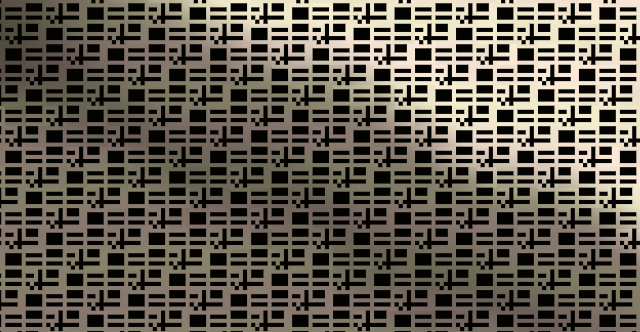
This pattern is drawn by a Shadertoy shader. Its source:

```glsl
// Black blocks, bars and crosses on a warm metallic ground.
// A 25 x 5 unit motif of boxes repeats, sliding two cells left on each row down;
// diagonal light, faint tint bands and a tone per cell shade the ground.

#define UNITS_ACROSS 156.2
#define CELL 5.0
#define PERIOD 25.0
#define ROW_SHIFT 10.0
#define ORIGIN vec2(3.7, -0.8)
#define INK vec3(0.008, 0.008, 0.004)
#define SHEEN_COLOR vec3(0.95, 0.90, 0.81)
#define GROUND_COLOR vec3(0.53, 0.488, 0.425)
#define CELL_VARIATION 0.05
#define TINT_STRENGTH 0.022

// Signed distance to a box given by its upper left corner and size.
float box(vec2 p, vec2 corner, vec2 size) {
    vec2 d = abs(p - corner - 0.5 * size) - 0.5 * size;
    return max(d.x, d.y);
}

// One row of the motif: x in 0..25, y downward in 0..5.
float motif(vec2 p) {
    // Solid block
    float d = box(p, vec2(0, 1), vec2(4, 3));
    // Two bars
    d = min(d, box(p, vec2(5, 1), vec2(4, 1)));
    d = min(d, box(p, vec2(5, 3), vec2(4, 1)));
    // Wide box above a bar
    d = min(d, box(p, vec2(10, 0), vec2(4, 2)));
    d = min(d, box(p, vec2(10, 3), vec2(4, 1)));
    // Cross with a stepped tail
    d = min(d, box(p, vec2(15, 1), vec2(2, 1)));
    d = min(d, box(p, vec2(15, 3), vec2(1, 1)));
    d = min(d, box(p, vec2(16, 4), vec2(1, 1)));
    d = min(d, box(p, vec2(18, 0), vec2(1, 5)));
    d = min(d, box(p, vec2(17, 3), vec2(6, 1)));
    // Small box over the arm of the cross
    return min(d, box(p, vec2(20, 0), vec2(3, 2)));
}

// Joins neighbouring rows so that edges stay smooth across the seams.
float pattern(vec2 p) {
    float row = floor(p.y / CELL);
    float d = 1e3;
    for (int k = -1; k <= 1; k++) {
        float r = row + float(k);
        float x = mod(p.x + ROW_SHIFT * r + 1.0, PERIOD) - 1.0;
        d = min(d, motif(vec2(x, p.y - r * CELL)));
    }
    return d;
}

float hash(vec2 cell) {
    return fract(sin(dot(cell, vec2(127.1, 311.7))) * 4375.85);
}

// Ground colour; q is measured in canvas heights from the upper left.
vec3 ground(vec2 q, vec2 cell) {
    float jitter = hash(cell) - 0.5;
    float wobble = 0.025 * sin(7.0 * q.x + 3.0 * q.y) + 0.015 * sin(15.0 * q.x - 9.0 * q.y);
    float slope = q.y - 0.5 * q.x + wobble + CELL_VARIATION * jitter;

    // Bright sheen, dark diagonal trough and dim upper left corner
    float sheen = smoothstep(-0.11, -0.39, slope);
    float trough = (slope - 0.18) / 0.15;
    float shade = 1.0 - 0.2 * exp(-trough * trough);
    shade -= 0.3 * exp(-dot(q, q) / 0.06);
    shade += CELL_VARIATION * jitter;
    vec3 color = mix(GROUND_COLOR, SHEEN_COLOR, sheen) * shade;

    // Alternating rose and olive bands
    float band = cos(25.13 * (q.y - 0.21) + 1.5 * sin(2.0 * q.x));
    return color + TINT_STRENGTH * band * vec3(0.4, -0.6, 0.6);
}

void mainImage(out vec4 fragColor, in vec2 fragCoord) {
    vec2 fromTop = vec2(fragCoord.x, iResolution.y - fragCoord.y);
    float unitsPerPixel = UNITS_ACROSS / iResolution.x;
    vec2 p = fromTop * unitsPerPixel + ORIGIN;

    vec3 color = ground(fromTop / iResolution.y, floor(p / CELL));
    float ink = clamp(0.5 - pattern(p) / unitsPerPixel, 0.0, 1.0);
    fragColor = vec4(mix(color, INK, ink), 1.0);
}
```
